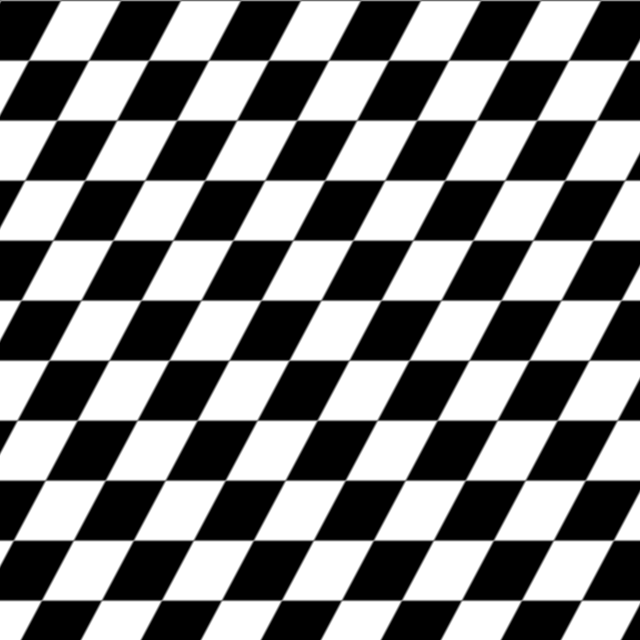
Reproduce this pattern procedurally as a three.js fragment shader.

```glsl
varying vec2 vUv;

const float CELL = 0.09375;          // cell side, both across and down
const float LEAN = 0.5317;           // sideways shift per unit of height
const float SOFTNESS = 0.0027;       // half width of the blurred edges
const vec2 OFFSET = vec2(0.0020, 0.0010);

// Square wave from -1 to 1 that flips at every integer, with soft flips.
float softSquare(float t, float halfWidth) {
  float edgeDistance = abs(mod(t + 0.5, 2.0) - 1.0) - 0.5;
  return 2.0 * smoothstep(-halfWidth, halfWidth, edgeDistance) - 1.0;
}

// Shears the plane so that slanted cells become unit squares.
vec2 shearToCells(vec2 p, float lean, float cell) {
  return vec2(p.x + lean * p.y, p.y) / cell;
}

// 1 on the light cells, 0 on the dark ones.
float checker(vec2 cells, vec2 halfWidth) {
  float columns = softSquare(cells.x, halfWidth.x);
  float rows = softSquare(cells.y, halfWidth.y);
  return 0.5 - 0.5 * columns * rows;
}

void main() {
  // Rows are counted downwards from the top edge.
  vec2 fromTop = vec2(vUv.x, 1.0 - vUv.y);
  vec2 cells = shearToCells(fromTop, LEAN, CELL) - OFFSET / CELL;

  // Slanted edges are widened so that both kinds look equally soft.
  vec2 halfWidth = SOFTNESS / CELL * vec2(sqrt(1.0 + LEAN * LEAN), 1.0);

  vec3 dark = vec3(0.0);
  vec3 light = vec3(1.0);
  gl_FragColor = vec4(mix(dark, light, checker(cells, halfWidth)), 1.0);
}
```
